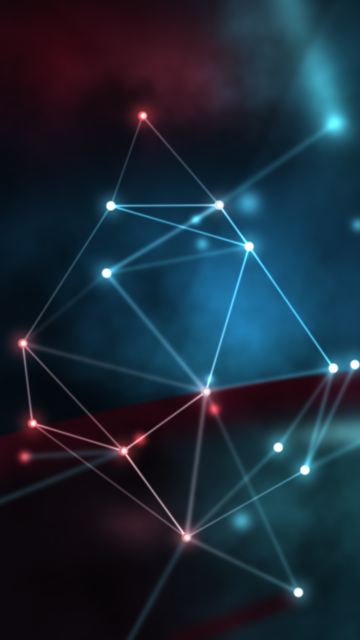
A Shadertoy shader for this background:

```glsl
// Glowing network of linked nodes over smoky red and blue haze.

const vec3 COOL = vec3(0.34, 0.76, 0.86);
const vec3 WARM = vec3(0.86, 0.64, 0.66);
const vec3 RED = vec3(0.95, 0.30, 0.32);

// Sharp nodes: position in canvas widths, warmth
const vec3 NODES[] = vec3[](
    vec3(.396, 1.456, 1.), vec3(.308, 1.206, 0.), vec3(.609, 1.208, .3),
    vec3(.692, 1.093, 0.), vec3(.296, 1.019, 0.), vec3(.063, .824, .9),
    vec3(.572, .690, .6), vec3(.926, .755, 0.), vec3(.090, .602, 1.),
    vec3(.343, .525, .9), vec3(.518, .285, .8), vec3(.773, .535, 0.),
    vec3(.847, .472, 0.), vec3(.829, .132, .1), vec3(.986, .765, 0.));

// Links: first node, second node, strength
const vec3 THIN_LINKS[] = vec3[](
    vec3(0, 1, .28), vec3(0, 2, .38), vec3(1, 2, .75), vec3(1, 3, .65),
    vec3(2, 3, 1.), vec3(3, 6, .7), vec3(3, 7, .75), vec3(1, 5, .35),
    vec3(5, 8, .65), vec3(5, 9, .5), vec3(8, 9, .7), vec3(9, 6, .8),
    vec3(9, 10, 1.), vec3(8, 10, .38), vec3(10, 12, .4));
const vec3 SOFT_LINKS[] = vec3[](
    vec3(4, 2, .45), vec3(4, 6, .36), vec3(4, 3, .2), vec3(4, 5, .1),
    vec3(5, 6, .2), vec3(6, 7, .25), vec3(7, 11, .25), vec3(7, 12, .34),
    vec3(14, 12, .3), vec3(6, 13, .18), vec3(10, 13, .28), vec3(10, 11, .22),
    vec3(6, 10, .4));

// Out-of-focus rays: start xy, end xy
const vec4 RAYS[] = vec4[](
    vec4(.93, 1.435, .544, 1.167), vec4(.518, .285, .36, 0.),
    vec4(0., .385, .343, .525), vec4(.069, .509, .343, .525),
    vec4(.847, .472, 1.02, .56));

// Out-of-focus lights: position, size
const vec3 COOL_LIGHTS[] = vec3[](
    vec3(.93, 1.435, .028), vec3(.69, 1.215, .032), vec3(.544, 1.167, .014),
    vec3(.5625, 1.1, .018), vec3(.671, .331, .026), vec3(.995, 1.153, .018),
    vec3(.583, .725, .012));
const vec3 WARM_LIGHTS[] = vec3[](
    vec3(.069, .509, .016), vec3(.595, .641, .016), vec3(.389, .558, .017));

vec2 hashGradient(vec2 cell) {
    vec2 h = vec2(dot(cell, vec2(127.1, 311.7)), dot(cell, vec2(269.5, 183.3)));
    return 2.0 * fract(sin(h) * 43758.5) - 1.0;
}

float gradientNoise(vec2 p) {
    vec2 i = floor(p), f = p - i, u = f * f * (3.0 - 2.0 * f);
    vec2 e = vec2(1, 0);
    float low = mix(dot(hashGradient(i), f), dot(hashGradient(i + e), f - e), u.x);
    float high = mix(dot(hashGradient(i + e.yx), f - e.yx),
                     dot(hashGradient(i + e.xx), f - e.xx), u.x);
    return mix(low, high, u.y);
}

float smoke(vec2 p) {
    float sum = 0.0, amp = 0.5;
    for (int i = 0; i < 4; i++, p = p * 2.03 + 7.1, amp *= 0.5) sum += amp * gradientNoise(p);
    return sum;
}

float spot(vec2 p, vec2 centre, vec2 size) {
    vec2 q = (p - centre) / size;
    return exp(-dot(q, q));
}

// x: glow of a segment, y: position along it
vec2 beam(vec2 p, vec2 a, vec2 b, float width) {
    vec2 ab = b - a;
    float t = clamp(dot(p - a, ab) / dot(ab, ab), 0.0, 1.0);
    float d = length(p - a - ab * t) / width;
    return vec2(exp(-d * d), t);
}

vec3 link(vec2 p, vec3 l, float width) {
    vec3 a = NODES[int(l.x)], b = NODES[int(l.y)];
    vec2 g = beam(p, a.xy, b.xy, width);
    float taper = 1.0 - 1.2 * g.y * (1.0 - g.y);
    return mix(COOL, WARM, mix(a.z, b.z, g.y)) * g.x * taper * l.z;
}

vec3 upperHaze(vec2 p, float n) {
    vec2 q = p + 0.16 * n;
    vec3 c = vec3(.022, .055, .095);
    c = mix(c, vec3(.19, .03, .07), spot(q, vec2(.18, 1.66), vec2(.44, .25)));
    c = mix(c, vec3(.46, .16, .24), .85 * spot(q, vec2(.51, 1.57), vec2(.18, .13)));
    c = mix(c, vec3(.25, .43, .52), .85 * spot(q, vec2(.74, 1.66), vec2(.15, .18)));
    c = mix(c, vec3(.09, .29, .36), .75 * spot(q, vec2(.96, 1.52), vec2(.18, .3)));
    c = mix(c, vec3(.03, .14, .21), .7 * spot(q, vec2(.2, 1.08), vec2(.3, .14)));
    c = mix(c, vec3(.06, .23, .34), .7 * spot(q, vec2(.5, 1.14), vec2(.3, .15)));
    c = mix(c, vec3(.10, .39, .56), .95 * spot(q, vec2(.69, .95), vec2(.38, .27)));
    c = mix(c, vec3(.09, .33, .43), .7 * spot(q, vec2(.65, .78), vec2(.36, .12)));
    // Broad shaft of light, then a translucent facet
    c += vec3(.11, .27, .28) * beam(p, vec2(.78, 1.85), vec2(.93, 1.435), .055).x;
    float facet = smoothstep(-.02, .02, p.x - .04 - .5 * p.y);
    return c * mix(.78, 1.0, facet);
}

vec3 lowerHaze(vec2 p, float n, float depth) {
    vec2 q = p + 0.14 * n;
    vec3 c = mix(vec3(.05, .03, .05), vec3(.05, .16, .20), smoothstep(.3, .95, q.x));
    c = mix(c, vec3(.12, .32, .36), .65 * spot(q, vec2(.9, .4), vec2(.25, .17)));
    c = mix(c, vec3(.34, .62, .66), .85 * spot(p, vec2(.95, .575), vec2(.15, .04)));
    c = mix(c, vec3(.27, .13, .18), .6 * spot(p, vec2(.39, .32), vec2(.09, .06)));
    c = mix(c, vec3(.13, .02, .05), .8 * beam(p, vec2(.5, 0.), vec2(.8, .11), .03).x);
    return mix(vec3(.16, .028, .07), c, smoothstep(.03, .17, depth));
}

void mainImage(out vec4 fragColor, in vec2 fragCoord) {
    vec2 p = fragCoord / iResolution.x;
    float n = smoke(p * 4.0);
    // Haze split by the rising edge of a red band
    float depth = .565 + .27 * p.x - .085 * p.x * p.x - p.y;
    vec3 color = mix(upperHaze(p, n), lowerHaze(p, n, depth), smoothstep(-.008, .008, depth));
    color *= 1.0 + 1.3 * n;
    // Links and rays
    for (int i = 0; i < THIN_LINKS.length(); i++) color += link(p, THIN_LINKS[i], .0034);
    for (int i = 0; i < SOFT_LINKS.length(); i++) color += link(p, SOFT_LINKS[i], .0075);
    for (int i = 0; i < RAYS.length(); i++)
        color += COOL * .17 * beam(p, RAYS[i].xy, RAYS[i].zw, .01).x;
    // Out-of-focus lights
    for (int i = 0; i < COOL_LIGHTS.length(); i++)
        color += COOL * .55 * spot(p, COOL_LIGHTS[i].xy, COOL_LIGHTS[i].zz);
    for (int i = 0; i < WARM_LIGHTS.length(); i++)
        color += RED * .75 * spot(p, WARM_LIGHTS[i].xy, WARM_LIGHTS[i].zz);
    // Nodes: coloured halo, rim and white core
    for (int i = 0; i < NODES.length(); i++) {
        vec3 node = NODES[i], tint = mix(COOL, RED, node.z);
        float d = length(p - node.xy);
        color += tint * .4 * exp(-d * d / .0011);
        vec3 core = mix(vec3(1), tint, node.z * smoothstep(.002, .012, d + .3 * (node.x - p.x)));
        color = mix(color, core, 1.0 - smoothstep(.009, .0165, d));
    }
    fragColor = vec4(clamp(color, 0.0, 1.0), 1.0);
}
```
